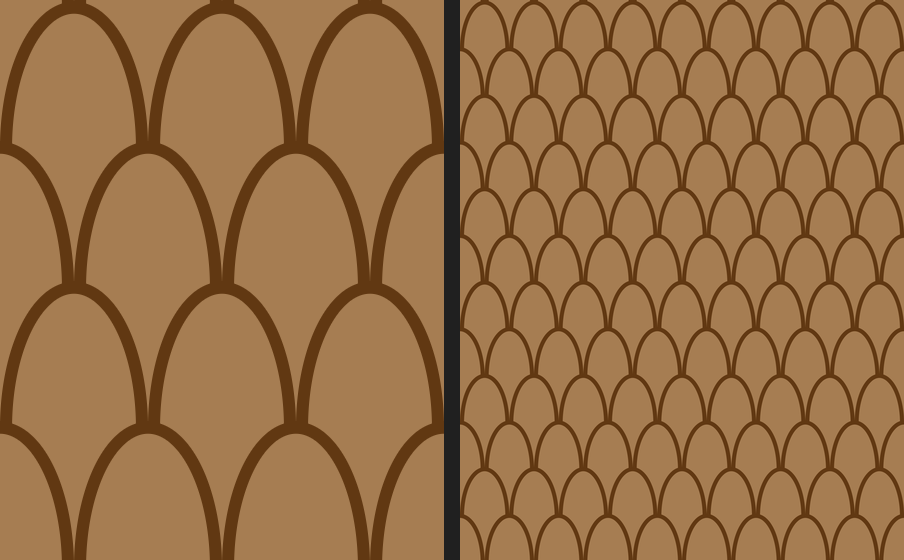
Left: one tile. Right: repeated 3 by 3.
Give the GLSL for this pattern, as a Shadertoy shader.

```glsl
// Staggered rows of tall, outlined elliptical arches, like flat fish scales.

const float COLUMNS     = 3.0;    // arches across the canvas
const float ROWS        = 4.0;    // rows down the canvas (even, so the stagger wraps)
const float LINE_WIDTH  = 0.0815; // outline width, in arch widths
const float ROW_SHIFT   = 0.055;  // drop of the top apex below the edge, in rows
const vec3  FILL_COLOR  = vec3(0.651, 0.490, 0.322);
const vec3  LINE_COLOR  = vec3(0.380, 0.220, 0.070);

// Unsigned distance from a first-quadrant point to an ellipse outline,
// refined by stepping along the local circle of curvature.
float ellipseDistance(vec2 p, vec2 radii) {
    vec2 t = vec2(0.7071);
    float focal = radii.x * radii.x - radii.y * radii.y;
    for (int i = 0; i < 4; i++) {
        vec2 center = vec2(focal, -focal) * t * t * t / radii;
        vec2 toCurve = radii * t - center;
        vec2 toPoint = p - center;
        float scale = length(toCurve) / max(length(toPoint), 1e-5);
        t = clamp((toPoint * scale + center) / radii, 0.0, 1.0);
        t /= max(length(t), 1e-5);
    }
    return length(p - radii * t);
}

void mainImage(out vec4 fragColor, in vec2 fragCoord) {
    // One unit is one arch width, on both axes.
    float pixel = COLUMNS / iResolution.x;
    float rowHeight = iResolution.y * pixel / ROWS;
    float x = fragCoord.x * pixel;
    float y = fragCoord.y / iResolution.y * ROWS + ROW_SHIFT;
    float row = floor(y);
    vec2 radii = vec2(0.5 - 0.5 * LINE_WIDTH, rowHeight);

    // Add line coverage from this row and from the apexes of the row below.
    float ink = 0.0;
    for (int below = 0; below < 2; below++) {
        float arch = row - float(below);
        float side = abs(fract(x - 0.5 * mod(arch, 2.0) + 0.5) - 0.5);
        float height = (y - arch) * rowHeight;
        // Nearest arch and its neighbour, whose feet touch.
        for (int next = 0; next < 2; next++) {
            float across = next == 0 ? side : 1.0 - side;
            float d = ellipseDistance(vec2(across, height), radii) - 0.5 * LINE_WIDTH;
            ink += clamp(0.5 - d / pixel, 0.0, 1.0);
        }
    }

    fragColor = vec4(mix(FILL_COLOR, LINE_COLOR, min(ink, 1.0)), 1.0);
}
```
